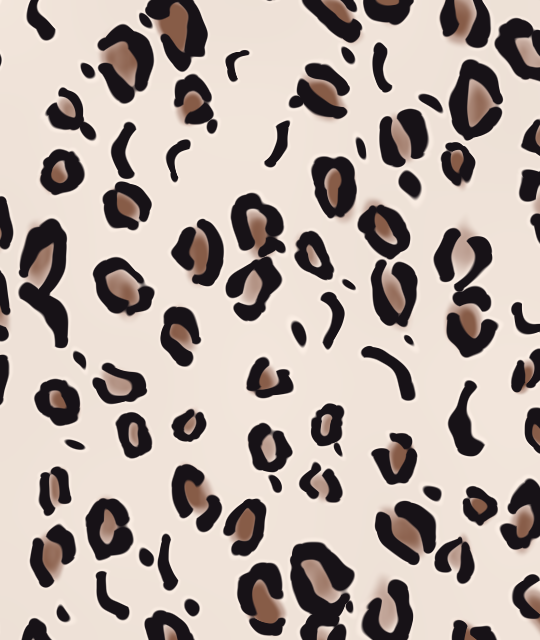
This pattern is drawn by a WebGL 1 fragment shader. Its source:

```glsl
precision highp float;
// Leopard print: irregular black rosettes with soft brown centres on cream.

uniform vec2 u_resolution;

const float TAU = 6.28318;
const vec2 CELL = vec2(0.108, 0.122);   // rosette spacing, in canvas heights
const vec3 CREAM = vec3(0.94, 0.89, 0.85);
const vec3 TAN = vec3(0.76, 0.65, 0.60);
const vec3 BROWN = vec3(0.53, 0.36, 0.28);
const vec3 INK = vec3(0.09, 0.07, 0.09);

float hash(vec2 p) {
  return fract(sin(dot(p, vec2(127.1, 311.7))) * 43758.5453);
}

// The k-th random value of a cell.
float rnd(vec2 id, float k) {
  return hash(id + k * vec2(7.31, 3.77));
}

float noise(vec2 p) {
  vec2 i = floor(p), f = fract(p);
  f = f * f * (3.0 - 2.0 * f);
  vec2 e = vec2(1.0, 0.0);
  return mix(mix(hash(i), hash(i + e), f.x),
             mix(hash(i + e.yx), hash(i + e.xx), f.x), f.y);
}

vec2 warp(vec2 p, float freq, float amount) {
  vec2 n = vec2(noise(p * freq), noise(p * freq + 37.4));
  return p + (n - 0.5) * amount;
}

float smoothMin(float a, float b, float k) {
  float h = max(k - abs(a - b), 0.0) / k;
  return min(a, b) - h * h * k * 0.25;
}

vec2 onEllipse(float angle, vec2 radii) {
  return radii * vec2(cos(angle), sin(angle));
}

// Tapered brush stroke that bends along an elliptic arc.
float arcStroke(vec2 q, vec2 radii, float angle, float halfSpan, vec2 widths) {
  vec2 a = onEllipse(angle - halfSpan, radii);
  vec2 b = onEllipse(angle + halfSpan, radii);
  vec2 bulge = onEllipse(angle, radii) - 0.5 * (a + b);
  vec2 ab = b - a;
  float h = clamp(dot(q - a, ab) / dot(ab, ab), 0.0, 1.0);
  vec2 spine = a + ab * h + bulge * 4.0 * h * (1.0 - h);
  return length(q - spine) - mix(widths.x, widths.y, h);
}

// One rosette around the origin: x = distance to the ink, y = brown tint.
vec2 rosette(vec2 p, vec2 id) {
  float tilt = 0.25 + (rnd(id, 1.0) - 0.5) * 1.1;
  float c = cos(tilt), s = sin(tilt);
  vec2 q = vec2(c * p.x + s * p.y, c * p.y - s * p.x);

  float size = rnd(id, 2.0);
  vec2 radii = vec2(mix(0.018, 0.029, size),
                    mix(0.024, 0.060, size * mix(0.6, 1.0, rnd(id, 3.0))));
  float count = 1.0 + floor(0.35 + 3.2 * rnd(id, 4.0));
  float phase = (rnd(id, 5.0) - 0.5) * 1.4 + 0.5 * TAU * step(0.5, rnd(id, 6.0));

  float ink = 1.0;
  for (int k = 0; k < 4; k++) {
    float fk = float(k);
    if (fk >= count) break;
    float r1 = rnd(id, 10.0 + fk), r2 = rnd(id, 20.0 + fk), r3 = rnd(id, 30.0 + fk);
    float angle = phase + TAU * (fk + 0.3 * (r1 - 0.5)) / count;
    float halfSpan = min(0.5 * TAU / count * mix(0.45, 0.82, r2), 1.1);
    vec2 widths = radii.x * mix(vec2(0.30, 0.66), vec2(0.66, 0.34), r3);
    ink = smoothMin(ink, arcStroke(q, radii, angle, halfSpan, widths), 0.006);
  }

  // The tint fills the centre and spills out to one side.
  vec2 spill = vec2(rnd(id, 7.0), rnd(id, 8.0)) - 0.5;
  float reach = length(q / radii - spill * 0.9);
  float tint = (1.0 - smoothstep(0.3, 1.45, reach)) * mix(0.55, 1.1, rnd(id, 9.0));
  return vec2(ink, tint * step(1.5, count));
}

// Small lone spot; absent from most cells.
float spot(vec2 p, vec2 id) {
  float radius = mix(0.007, 0.012, rnd(id, 41.0));
  vec2 q = p * vec2(1.0, mix(0.55, 0.9, rnd(id, 42.0))) + vec2(0.35 * p.y, 0.0);
  return length(q) - radius + step(0.4, rnd(id, 43.0));
}

// Staggered, jittered grid of rosettes and spots.
vec2 coat(vec2 p) {
  vec2 g = p / CELL;
  vec2 result = vec2(1.0, 0.0);
  for (int i = -1; i <= 1; i++) {
    float column = floor(g.x) + float(i);
    float stagger = 0.5 * mod(column, 2.0);
    for (int j = -1; j <= 1; j++) {
      vec2 id = vec2(column, floor(g.y - stagger) + float(j));
      vec2 jitter = (vec2(rnd(id, 51.0), rnd(id, 52.0)) - 0.5) * 0.4;
      vec2 centre = id + vec2(0.5, 0.5 + stagger) + jitter;
      vec2 mark = rosette((g - centre) * CELL, id);
      float dot1 = spot((g - centre - vec2(0.35, 0.5)) * CELL, id);
      result = vec2(min(result.x, min(mark.x, dot1)), max(result.y, mark.y));
    }
  }
  return result;
}

void main() {
  vec2 p = gl_FragCoord.xy / u_resolution.y;
  vec2 marks = coat(warp(warp(p + 3.0, 13.0, 0.022), 38.0, 0.011));

  // Soft brown shading, lightly streaked.
  float tint = marks.y * mix(0.8, 1.15, noise(p * vec2(60.0, 22.0)));
  vec3 color = CREAM + 0.02 * (noise(p * 5.0) - 0.5);
  color = mix(color, TAN, smoothstep(0.05, 0.5, tint));
  color = mix(color, BROWN, smoothstep(0.45, 0.95, tint));

  // Faint pale rim, then crisp ink.
  color += 0.04 * (1.0 - smoothstep(0.002, 0.007, marks.x)) * (1.0 - min(tint, 1.0));
  float edge = max(0.0016, 0.8 / u_resolution.y);
  color = mix(color, INK, 1.0 - smoothstep(-edge, edge, marks.x));
  gl_FragColor = vec4(color, 1.0);
}
```
